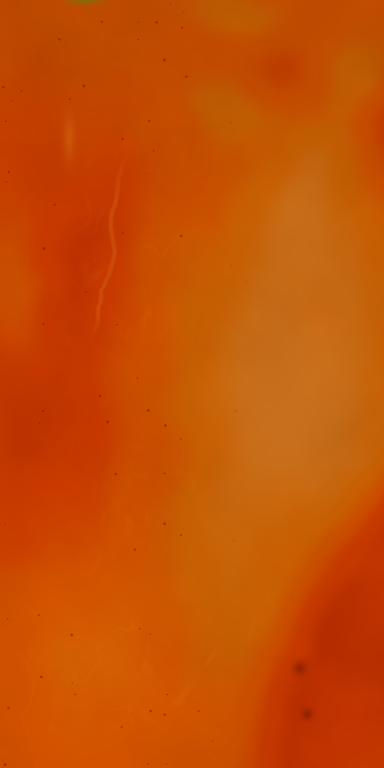
Give the GLSL for this texture, as a Shadertoy shader.

```glsl
// Translucent orange flesh: soft glowing patches of red, orange and ochre.
// A warped sum of soft blobs gives a tone, which a colour ramp turns to hue;
// faint fibres, one thin vein, specks and small pits lie on top.

const vec3 DEEP_RED = vec3(0.66, 0.12, 0.00);
const vec3 FLAME    = vec3(0.785, 0.225, 0.00);
const vec3 ORANGE   = vec3(0.80, 0.31, 0.00);
const vec3 AMBER    = vec3(0.79, 0.375, 0.01);
const vec3 OCHRE    = vec3(0.79, 0.44, 0.11);
const vec3 FIBRE    = vec3(0.86, 0.45, 0.09);
const vec3 SPECK    = vec3(0.48, 0.10, 0.00);
const vec3 LEAF     = vec3(0.45, 0.48, 0.05);

const float WARP = 0.09;            // bending of the soft patches
const float MOTTLE = 0.20;          // cloudy change of tone
const float FIBRE_STRENGTH = 0.30;
const float SPECK_GRID = 24.0;      // cells across the width
const float SPECK_SHARE = 0.09;     // cells that hold a speck

float hash(vec2 p) {
    return fract(sin(dot(p, vec2(127.1, 311.7))) * 43758.5453);
}

float noise(vec2 p) {
    vec2 i = floor(p), f = fract(p);
    f = f * f * (3.0 - 2.0 * f);
    return mix(mix(hash(i), hash(i + vec2(1, 0)), f.x),
               mix(hash(i + vec2(0, 1)), hash(i + vec2(1, 1)), f.x), f.y);
}

float fbm(vec2 p) {
    float sum = 0.0, gain = 0.5;
    for (int i = 0; i < 4; i++) {
        sum += gain * noise(p);
        p = mat2(1.6, 1.2, -1.2, 1.6) * p + 7.3;
        gain *= 0.5;
    }
    return sum / 0.9375;
}

// Soft ellipse, leaning to the right by slant
float blob(vec2 p, vec2 centre, vec2 radius, float slant) {
    vec2 d = p - centre;
    d.x -= slant * d.y;
    d /= radius;
    return exp(-dot(d, d));
}

float toneField(vec2 p) {
    vec2 q = p + WARP * (vec2(fbm(p * 3.0), fbm(p * 3.0 + 19.0)) - 0.5) * 2.0;
    float tone = 0.49 + MOTTLE * (fbm(p * vec2(5.0, 3.5) + 4.0) - 0.5);
    // Broad pale body on the right and its upper arm
    tone += 0.56 * blob(q, vec2(0.79, 1.02), vec2(0.31, 0.46), 0.12);
    tone += 0.30 * blob(q, vec2(0.80, 1.52), vec2(0.16, 0.22), 0.1);
    tone += 0.20 * blob(q, vec2(0.62, 0.46), vec2(0.11, 0.30), -0.2);
    // Red flesh on the left and upper right
    tone -= 0.28 * blob(q, vec2(0.10, 0.90), vec2(0.36, 0.33), 0.0);
    tone -= 0.25 * blob(q, vec2(0.24, 1.28), vec2(0.18, 0.25), 0.2);
    tone -= 0.17 * blob(q, vec2(0.08, 1.65), vec2(0.25, 0.28), 0.0);
    tone -= 0.22 * blob(q, vec2(0.75, 1.82), vec2(0.20, 0.13), 0.0);
    tone -= 0.36 * blob(q, vec2(1.02, 1.60), vec2(0.13, 0.15), 0.0);
    // Paler lumps
    tone += 0.34 * blob(q, vec2(0.57, 1.75), vec2(0.11, 0.09), -0.3);
    tone += 0.32 * blob(q, vec2(0.63, 1.96), vec2(0.13, 0.08), -0.4);
    tone += 0.35 * blob(q, vec2(0.92, 1.81), vec2(0.09, 0.10), 0.0);
    tone += 0.20 * blob(q, vec2(0.03, 1.25), vec2(0.09, 0.18), 0.0);
    tone += 0.13 * blob(q, vec2(0.25, 0.25), vec2(0.32, 0.28), 0.0);
    // Dark corner behind a curved edge
    float edge = 0.62 + 0.6 * p.y * p.y + 0.05 * (fbm(p * 4.0) - 0.5);
    return mix(tone, 0.07 + 0.16 * fbm(p * 4.0 + 9.0), smoothstep(-0.05, 0.16, p.x - edge));
}

vec3 ramp(float t) {
    vec3 c = mix(DEEP_RED, FLAME, smoothstep(0.0, 0.25, t));
    c = mix(c, ORANGE, smoothstep(0.25, 0.5, t));
    c = mix(c, AMBER, smoothstep(0.5, 0.75, t));
    return mix(c, OCHRE, smoothstep(0.75, 1.05, t));
}

// Short curled threads, broken up by noise
float fibres(vec2 p) {
    vec2 q = p * vec2(15.0, 11.0) + 3.0 * fbm(p * 9.0);
    float thread = 1.0 - smoothstep(0.0, 0.09, abs(noise(q) - 0.5));
    float zone = blob(p, vec2(0.46, 0.38), vec2(0.18, 0.30), 0.0)
               + 0.6 * blob(p, vec2(0.33, 1.25), vec2(0.13, 0.38), 0.1)
               + 0.4 * blob(p, vec2(0.08, 0.22), vec2(0.18, 0.25), 0.0);
    return thread * zone * smoothstep(0.45, 0.7, noise(p * 17.0 + 31.0));
}

float vein(vec2 p) {
    float x = 0.29 + 0.17 * (p.y - 1.36) + 0.05 * (fbm(vec2(p.y * 9.0, 2.0)) - 0.5);
    float span = smoothstep(1.10, 1.20, p.y) * (1.0 - smoothstep(1.45, 1.65, p.y));
    return span * (1.0 - smoothstep(0.002, 0.009, abs(p.x - x)));
}

float specks(vec2 p) {
    vec2 cell = floor(p * SPECK_GRID);
    vec2 spot = 0.2 + 0.6 * vec2(hash(cell + 3.0), hash(cell + 8.0));
    float size = mix(0.04, 0.10, hash(cell + 15.0));
    float dot1 = 1.0 - smoothstep(size * 0.4, size * 1.4, length(fract(p * SPECK_GRID) - spot));
    return dot1 * step(hash(cell), SPECK_SHARE) * (1.0 - smoothstep(0.45, 0.7, p.x));
}

void mainImage(out vec4 fragColor, in vec2 fragCoord) {
    vec2 p = fragCoord / iResolution.xy * vec2(1.0, 2.0);
    vec3 colour = ramp(toneField(p));
    colour *= 0.98 + 0.07 * (fbm(p * 7.0 + 50.0) - 0.5);
    colour *= 1.0 - 0.05 * smoothstep(1.4, 1.9, p.y);
    colour *= 1.0 + 0.06 * blob(p, vec2(0.2, 0.2), vec2(0.35, 0.35), 0.0);

    colour = mix(colour, FIBRE, FIBRE_STRENGTH * min(fibres(p) + vein(p), 1.0));
    colour = mix(colour, FIBRE, 0.4 * blob(p, vec2(0.18, 1.64), vec2(0.015, 0.06), 0.0));
    colour = mix(colour, SPECK, 0.55 * specks(p));

    // Two small pits in the dark corner
    for (int i = 0; i < 2; i++) {
        float k = float(i);
        float pit = blob(p, vec2(0.78 + 0.02 * k, 0.26 - 0.12 * k), vec2(0.018 - 0.004 * k), 0.0);
        colour = mix(colour, SPECK, 0.6 * pit);
    }

    // Green tip at the top rim
    colour = mix(colour, LEAF, blob(p, vec2(0.22, 2.01), vec2(0.04, 0.018), 0.0));
    fragColor = vec4(colour, 1.0);
}
```
